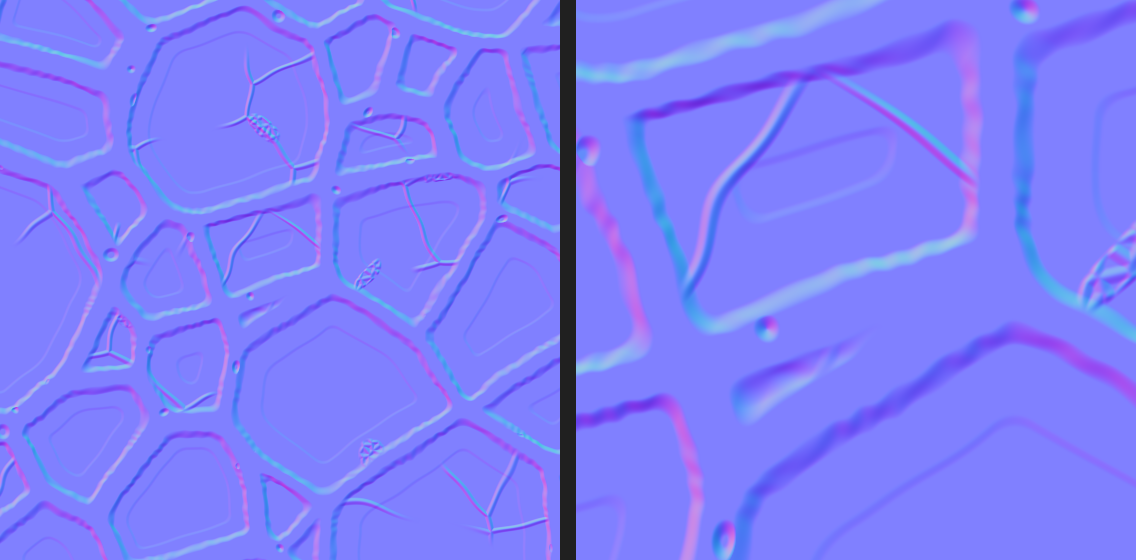
Left, the full canvas; right, a detail of the centre.
This texture map is drawn by a WebGL 1 fragment shader. Its source:

```glsl
precision highp float;
// Normal map of irregular flagstones with bevelled rims, cracks, chips and pebbles.
// A weighted cellular diagram gives a height field of stones of mixed size;
// its finite differences become a tangent-space normal with green pointing down.
uniform vec2 u_resolution;

const vec2  STONE_CELL = vec2(0.215, 0.175); // spacing of stone centres
const float STONE_REACH = 0.24;      // extra radius of the largest stones
const vec2  LAYOUT_SHIFT = vec2(3.7, 1.9);
const float LAYOUT_TURN = -0.5;
const float CORNER_ROUND = 0.014;
const vec2  GAP_RANGE = vec2(0.008, 0.024);
const float RIM_HEIGHT = 0.0043;
const float RIM_WIDTH = 0.012;
const float INSET_HEIGHT = 0.0006;   // faint second bevel inside each stone
const float INSET_WIDTH = 0.006;
const vec2  CRACK_CELL = vec2(0.23, 0.19);
const float CRACK_WIDTH = 0.006;
const float CRACK_DEPTH = 0.0022;
const float CRACK_RATE = 0.6;        // share of stones that may crack
const float CHIP_CELL = 0.27;
const float CHIP_GRAIN = 0.014;
const float CHIP_DEPTH = 0.0016;
const float PEBBLE_CELL = 0.085;
const float PEBBLE_HEIGHT = 0.0034;
const float SAMPLE_STEP = 0.0016;

vec3 hash3(vec2 c) {
  vec3 q = fract(c.xyx * vec3(0.1031, 0.1030, 0.0973));
  q += dot(q, q.yxz + 33.33);
  return fract((q.xxy + q.yzz) * q.zyx);
}

mat2 turn(float a) {
  return mat2(cos(a), sin(a), -sin(a), cos(a));
}

float smoothMin(float a, float b, float k) {
  float h = max(k - abs(a - b), 0.0) / k;
  return min(a, b) - 0.25 * h * h * k;
}

// Site position in xy, squared radius (weight) in z.
vec3 siteAt(vec2 c, vec2 cell, float reach) {
  vec3 h = hash3(c);
  float radius = reach * h.z * h.z * h.z;
  return vec3((c + 0.1 + 0.8 * h.xy) * cell, radius * radius);
}

// Distance to the border of the weighted cell around p; traits are random per cell.
float cellBorder(vec2 p, vec2 cell, float reach, float rounding, out vec3 traits) {
  vec2 base = floor(p / cell), owner = base;
  vec3 own = vec3(0.0);
  float best = 1e3;
  for (int j = -2; j <= 2; j++)
    for (int i = -2; i <= 2; i++) {
      vec2 c = base + vec2(i, j);
      vec3 s = siteAt(c, cell, reach);
      float power = dot(p - s.xy, p - s.xy) - s.z;
      if (power < best) { best = power; own = s; owner = c; }
    }
  float border = 1.0;
  for (int j = -2; j <= 2; j++)
    for (int i = -2; i <= 2; i++) {
      vec3 s = siteAt(base + vec2(i, j), cell, reach);
      float apart = length(s.xy - own.xy);
      float power = dot(p - s.xy, p - s.xy) - s.z;
      if (apart > 1e-4) border = smoothMin(border, 0.5 * (power - best) / apart, rounding);
    }
  traits = hash3(owner + 71.0);
  return border;
}

// Signed distance to scattered ellipses, negative inside.
float scatter(vec2 p, float cell, float rate, float size, float stretch) {
  vec2 base = floor(p / cell);
  float d = 1.0;
  for (int j = -1; j <= 1; j++)
    for (int i = -1; i <= 1; i++) {
      vec2 c = base + vec2(i, j);
      vec3 h = hash3(c + 19.0), k = hash3(c + 47.0);
      vec2 v = turn(6.28 * k.x) * (p - (c + h.xy) * cell);
      float blob = length(v * vec2(1.0, mix(1.0, stretch, k.y))) - size * (0.5 + 0.5 * k.z);
      if (h.z < rate) d = min(d, blob);
    }
  return d;
}

vec2 wobble(vec2 p) {
  return sin(p.yx * 23.0 + 2.0 * sin(p * 17.0)) + 0.4 * sin(p.yx * 71.0 + p * 37.0);
}

float heightAt(vec2 canvas) {
  vec2 p = turn(LAYOUT_TURN) * canvas + LAYOUT_SHIFT;
  vec2 wave = wobble(p);
  vec3 traits, unused;
  float border = cellBorder(p + 0.0025 * wave, STONE_CELL, STONE_REACH, CORNER_ROUND, traits);

  // Stone body with a ragged rim, then the faint inner bevel.
  float ragged = 0.0011 * sin(p.x * 190.0 + 3.0 * wave.y) * sin(p.y * 170.0 + 3.0 * wave.x);
  float edge = border - mix(GAP_RANGE.x, GAP_RANGE.y, traits.x * traits.x) + ragged;
  float body = smoothstep(0.0, RIM_WIDTH * (1.0 + 0.2 * wave.x), edge);
  float inset = mix(0.045, 0.065, traits.y);
  float height = RIM_HEIGHT * body
    + INSET_HEIGHT * smoothstep(inset, inset + INSET_WIDTH, border);

  // Branching cracks, shifted per stone so they stop at its rim.
  if (traits.z < CRACK_RATE) {
    vec2 q = p + 5.0 * traits.xy + 0.006 * wave;
    float crack = cellBorder(q, CRACK_CELL, 0.0, 0.001, unused);
    float reachMask = smoothstep(0.0, 0.4, sin(q.x * 13.0) + sin(q.y * 11.0 + q.x * 4.0));
    height -= CRACK_DEPTH * body * reachMask * (1.0 - smoothstep(0.0, CRACK_WIDTH, crack));
  }

  // Crumbled patches.
  float chip = smoothstep(0.004, -0.006, scatter(p + 0.008 * wave, CHIP_CELL, 0.5, 0.036, 3.5));
  if (chip > 0.0) {
    float grain = cellBorder(p + 0.002 * wave, vec2(CHIP_GRAIN), 0.0, 0.001, unused);
    height -= CHIP_DEPTH * body * chip * (1.0 - smoothstep(0.0, 0.006, grain));
  }

  // Pebbles rise only where no stone covers them.
  float pebble = -scatter(p + 0.002 * wave, PEBBLE_CELL, 0.3, 0.016, 1.6);
  return max(height, PEBBLE_HEIGHT * smoothstep(0.0, 0.01, pebble) * (1.0 - body));
}

void main() {
  vec2 p = gl_FragCoord.xy / u_resolution.y;
  float h = heightAt(p);
  float slopeX = (heightAt(p + vec2(SAMPLE_STEP, 0.0)) - h) / SAMPLE_STEP;
  float slopeY = (heightAt(p + vec2(0.0, SAMPLE_STEP)) - h) / SAMPLE_STEP;
  vec3 normal = normalize(vec3(-slopeX, slopeY, 1.0));
  gl_FragColor = vec4(0.5 + 0.5 * normal, 1.0);
}
```
